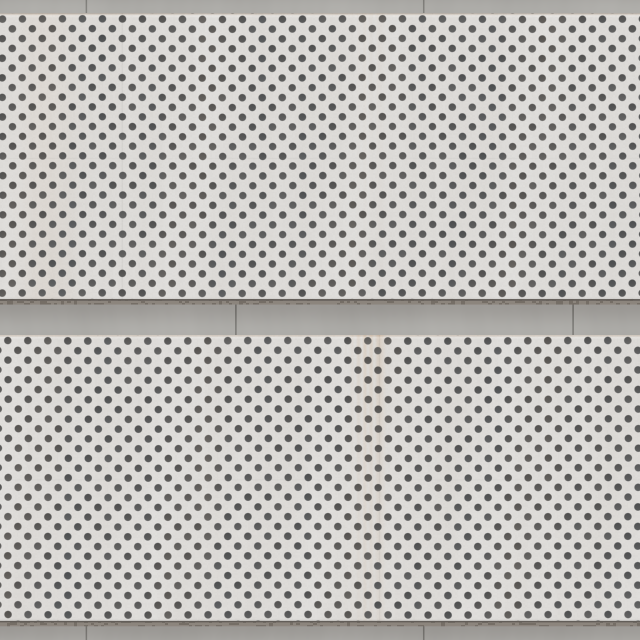
Give the GLSL for this texture, as a Shadertoy shader.

```glsl
// Two weathered perforated metal panels with staggered round holes, over grey recessed channels.

float hash(vec2 p) {
    p = fract(p * vec2(0.1031, 0.1137));
    p += dot(p, p.yx + 33.33);
    return fract((p.x + p.y) * p.x * 97.3);
}

// Soft bump of the given width around zero
float bump(float x, float width) {
    return exp(-x * x / (width * width));
}

// Irregular vertical streaks from layered sines, about -1 to 1
float streaks(vec2 p) {
    float sum = 0.0, amp = 0.5, freq = 23.0;
    for (int i = 0; i < 5; i++) {
        sum += amp * sin(p.x * freq + 1.7 * sin(p.y * 5.0 + freq) + freq * 0.37);
        freq *= 2.13;
        amp *= 0.66;
    }
    return sum;
}

// Recessed channel: drop is the depth below the panel's lower edge
vec3 channelColor(vec2 uv, float drop, float panel, float px) {
    vec3 color = mix(vec3(0.61, 0.60, 0.585), vec3(0.68, 0.675, 0.66), smoothstep(0.008, 0.05, drop));
    color += 0.012 * streaks(uv * vec2(0.6, 4.0));

    // Brown ledge with specks, and the dark contact shadow
    float ledge = 1.0 - smoothstep(0.007, 0.010, drop);
    vec3 ledgeColor = vec3(0.55, 0.52, 0.49) - 0.09 * step(0.72, hash(floor(uv * vec2(190.0, 380.0))));
    color = mix(color, ledgeColor, ledge);
    color = mix(color, vec3(0.39, 0.37, 0.35), 1.0 - smoothstep(0.0015, 0.0035, drop));

    // Upright joints between backing sheets
    float start = mod(panel, 2.0) < 0.5 ? 0.3685 : 0.135;
    float joint = abs(fract((uv.x - start) / 0.527 + 0.5) - 0.5) * 0.527;
    color -= 0.17 * (1.0 - smoothstep(0.0005, 0.0005 + px, joint)) * (1.0 - ledge);
    return color;
}

// Painted sheet with rust runs, faint joints and a pale top lip
vec3 sheetColor(vec2 uv, float v, float panel) {
    vec3 color = vec3(0.866, 0.858, 0.846);
    float grime = streaks(vec2(uv.x + panel * 0.31, v));
    color += grime * vec3(0.008, 0.010, 0.012);
    color += 0.012 * (hash(floor(uv * 384.0)) - 0.5);

    // Rust runs fade downward; the lower sheet carries the strongest
    float lower = step(0.5, panel);
    float run = bump(uv.x - 0.572, 0.022) * (0.6 + 0.4 * sin(uv.x * 620.0));
    run += 0.8 * bump(uv.x - 0.594, 0.005);
    run *= mix(0.25, 1.0, lower) * (0.25 + 0.75 * exp(-v * 6.0));
    run += 0.3 * (1.0 - lower) * bump(uv.x - 0.07, 0.04);
    color -= run * vec3(0.018, 0.052, 0.085);

    // Sheet joints
    color -= 0.035 * bump(uv.x - mix(0.191, 0.593, lower), 0.0012);
    color -= 0.025 * bump(v - 0.2265, 0.0009) * (0.6 + 0.4 * sin(uv.x * 19.0));

    // Lip, and shade at both edges
    color -= vec3(0.05, 0.075, 0.10) * bump(v - 0.001, 0.0018);
    color += 0.03 * bump(v - 0.004, 0.002);
    color -= 0.05 * bump(v - 0.4466, 0.002);
    return color;
}

void mainImage(out vec4 fragColor, in vec2 fragCoord) {
    vec2 uv = fragCoord / iResolution.xy;
    float px = 1.0 / min(iResolution.x, iResolution.y);

    // Panels repeat downward from just below the top edge
    float y = 1.0 - uv.y - 0.0208;
    float panel = floor(y / 0.5026);
    float v = y - panel * 0.5026;
    float height = 0.4466;

    // Staggered holes: 32 across, 29 rows per panel
    vec2 warped = vec2(uv.x, v) + 0.0005 * sin(vec2(v * 17.0, uv.x * 13.0) + panel * 2.0);
    float row = round((warped.y - 0.0091) / 0.01529);
    float column = (warped.x - 0.0039 - 0.0087 * panel) * 32.0 - 0.5 * mod(row, 2.0);
    vec2 id = vec2(round(column), row + panel * 40.0) + 50.0;
    vec2 offset = vec2((column - round(column)) / 32.0, warped.y - 0.0091 - row * 0.01529);
    float radius = 0.0058 + 0.0002 * (hash(id) - 0.5);
    float hole = 1.0 - smoothstep(-0.8 * px, 0.8 * px, length(offset) - radius);

    // Hole tone varies a little, darker under its upper rim
    vec3 holeColor = vec3(0.355, 0.353, 0.350) + 0.05 * (hash(id + 7.0) - 0.5);
    holeColor += vec3(0.02, 0.01, 0.0) * streaks(vec2(uv.x, v));
    holeColor += 0.025 * offset.y / radius;

    vec3 sheet = mix(sheetColor(uv, v, panel), holeColor, hole);
    vec3 channel = channelColor(uv, v - height, panel, px);
    float onSheet = smoothstep(-0.5 * px, 0.5 * px, v) * (1.0 - smoothstep(-0.5 * px, 0.5 * px, v - height));
    fragColor = vec4(mix(channel, sheet, onSheet), 1.0);
}
```
